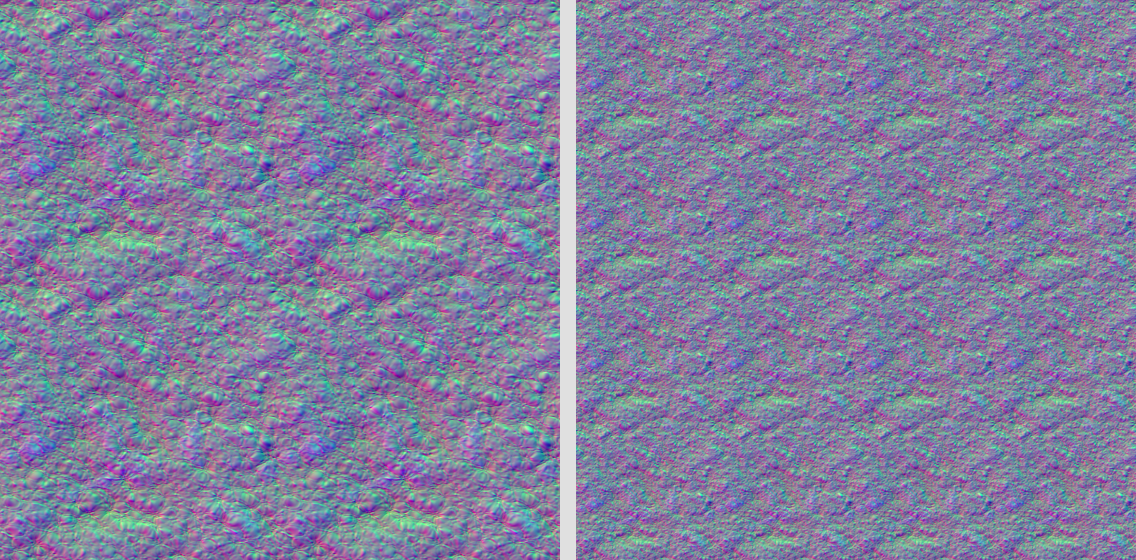
Left, the tile; right, the same tile 2 across and 2 down.
Reproduce this texture map procedurally as a Shadertoy shader.

```glsl
// Tangent-space normal map of rough, grainy rock, tiled two by two.
// Slopes come from six octaves of wrapped cellular blobs on slightly leaning
// lattices, plus a few ragged ledges; slopes drive red and green.

const float TAU = 6.2831853;
const float REPEATS = 2.0;
const int OCTAVES = 6;
const vec3 BASE_COLOR = vec3(0.502, 0.499, 0.612);

// Ledges in tile units: centre, then half of the length vector
const vec4 LEDGES[8] = vec4[8](
    vec4(0.39, 0.47, 0.045, -0.095),
    vec4(0.48, 0.35, 0.045, -0.03),
    vec4(0.33, 0.27, 0.09, 0.045),
    vec4(0.04, 0.37, 0.10, 0.06),
    vec4(0.70, 0.44, 0.015, 0.06),
    vec4(0.57, 0.79, 0.01, -0.04),
    vec4(0.87, 0.09, 0.025, -0.025),
    vec4(0.67, 0.95, 0.03, -0.02));

vec3 hash3(vec3 p) {
    p = fract(p * vec3(0.1031, 0.1030, 0.0973));
    p += dot(p, p.yxz + 33.33);
    return fract((p.xxy + p.yxx) * p.zyx);
}

// Wraps a cell index on a lattice whose rows lean by whole cells per tile
vec2 wrapCell(vec2 cell, vec2 count, float lean) {
    float tile = floor((cell.y + 0.5) / count.y);
    cell -= tile * vec2(lean, count.y);
    return vec2(mod(cell.x, count.x), cell.y);
}

// Cellular blobs of random sign; returns height and its gradient
vec3 blobNoise(vec2 q, vec2 count, float lean, float seed) {
    vec2 cell = floor(q);
    vec3 sum = vec3(0.0);
    for (int y = -1; y <= 1; y++) {
        for (int x = -1; x <= 1; x++) {
            vec2 c = cell + vec2(x, y);
            vec3 rnd = hash3(vec3(wrapCell(c, count, lean), seed));
            vec2 d = q - c - rnd.xy;
            float k = max(1.0 - dot(d, d), 0.0);
            float height = 2.0 * rnd.z - 1.0;
            sum += height * k * k * vec3(k, -6.0 * d);
        }
    }
    return sum;
}

// Grain slightly wider than tall; gradient is per cell width
vec3 grainNoise(vec2 p, float freq, float seed) {
    vec2 count = vec2(freq, floor(1.25 * freq + 0.5));
    float lean = floor(0.22 * freq + 0.5);
    vec2 q = vec2(count.x * p.x + lean * p.y, count.y * p.y);
    vec3 n = blobNoise(q, count, lean, seed);
    return vec3(n.x, n.y, (lean * n.y + count.y * n.z) / freq);
}

// Slow periodic variation of roughness, about -1 to 1
float layeredSines(vec2 p) {
    float a = sin(TAU * (p.x + 2.0 * p.y) + 1.3);
    float b = sin(TAU * (3.0 * p.x - p.y) + 2.0 * a);
    float c = sin(TAU * (2.0 * p.x + 3.0 * p.y) + b);
    return (a + b + c) / 3.0;
}

// Slope of a rounded ledge in xy, its coverage in z
vec3 ledge(vec2 p, vec2 centre, vec2 halfLength, float width) {
    vec2 d = fract(p - centre + 0.5) - 0.5;
    float t = dot(d, halfLength) / dot(halfLength, halfLength);
    d = (d - halfLength * clamp(t, -1.0, 1.0)) / width;
    float cover = exp(-dot(d, d));
    return vec3(-d * cover, cover);
}

void mainImage(out vec4 fragColor, in vec2 fragCoord) {
    vec2 p = fract(fragCoord / iResolution.xy * REPEATS);

    // Relief: broad lumps first, each bending the finer grain a little
    float roughness = 1.0 + 0.15 * layeredSines(p);
    vec2 slope = vec2(0.0);
    vec2 coarseSlope = vec2(0.0);
    float blueShift = 0.0;
    float freq = 3.0;
    for (int i = 0; i < OCTAVES; i++) {
        float gain = 0.018 + 0.0138 * float(i);
        vec2 bent = p + 0.05 * coarseSlope;
        vec3 n = grainNoise(bent, freq, float(i) * 7.0 + 3.0);
        slope += n.yz * gain * (i < 3 ? 1.0 : roughness);
        if (i < 4) coarseSlope += n.yz * gain;
        blueShift += (0.02 + 0.008 * float(i)) * n.x;
        freq *= 2.0;
    }

    // Ledges, made ragged by the broad relief
    vec2 ragged = p + 0.28 * coarseSlope;
    for (int i = 0; i < LEDGES.length(); i++) {
        vec3 l = ledge(ragged, LEDGES[i].xy, LEDGES[i].zw, 0.026);
        slope += 0.24 * l.xy;
        blueShift += 0.13 * l.z;
    }

    // Encode: red rises to the right, green falls upwards
    vec3 color = BASE_COLOR + vec3(slope.x, -slope.y, blueShift);
    fragColor = vec4(clamp(color, 0.0, 1.0), 1.0);
}
```
